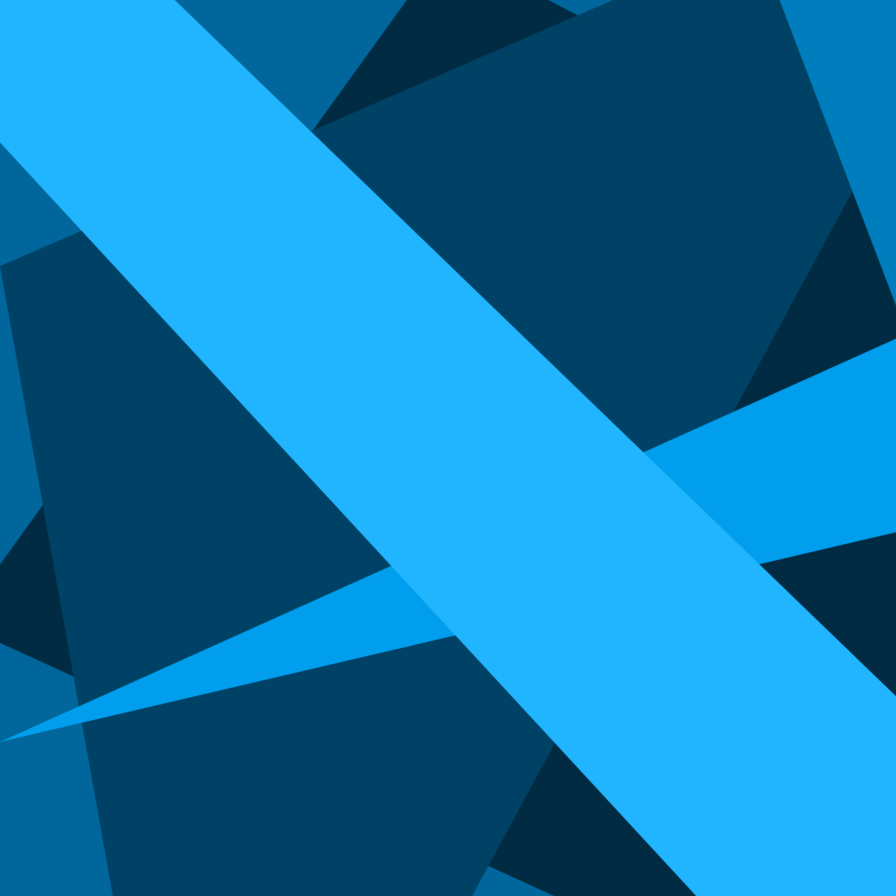
This background is drawn by a three.js fragment shader. Its source:

```glsl
#define EDGE_SOFTNESS 0.001
#define BASE_BLUE vec3(0.0, 0.40, 0.61)
#define SHADOW_NAVY vec3(0.0, 0.17, 0.26)
#define PANEL_NAVY vec3(0.0, 0.26, 0.40)
#define CORNER_BLUE vec3(0.0, 0.49, 0.74)
#define WEDGE_BLUE vec3(0.0, 0.62, 0.93)
#define BAND_BLUE vec3(0.13, 0.71, 1.0)

varying vec2 vUv;

// Signed distance to the line a-b, positive on its left side
float leftOf(vec2 p, vec2 a, vec2 b) {
  vec2 along = normalize(b - a);
  vec2 offset = p - a;
  return along.x * offset.y - along.y * offset.x;
}

// Paint a flat layer wherever its inner distance is positive
vec3 paint(vec3 below, vec3 layer, float inside) {
  return mix(below, layer, smoothstep(-EDGE_SOFTNESS, EDGE_SOFTNESS, inside));
}

// Large tilted sheet, open to the right
float shadowSheet(vec2 p) {
  float left = leftOf(p, vec2(0.454, 1.0), vec2(0.0, 0.370));
  float bottom = leftOf(p, vec2(0.0, 0.2825), vec2(0.6185, 0.0));
  float top = leftOf(p, vec2(0.6445, 0.983), vec2(0.612, 1.0));
  return min(left, min(bottom, top));
}

// Central panel, open at the bottom
float panel(vec2 p) {
  float left = leftOf(p, vec2(0.0, 0.703), vec2(0.126, 0.0));
  float top = leftOf(p, vec2(0.684, 1.0), vec2(0.0, 0.703));
  float right = leftOf(p, vec2(0.527, 0.0), vec2(0.951, 0.786));
  return min(left, min(top, right));
}

// Wedge widening from the left border
float wedge(vec2 p) {
  vec2 tip = vec2(0.0, 0.172);
  float bottom = leftOf(p, tip, vec2(1.0, 0.406));
  float top = leftOf(p, vec2(1.0, 0.622), tip);
  return min(bottom, top);
}

// Broad diagonal band
float band(vec2 p) {
  float upper = leftOf(p, vec2(1.0, 0.223), vec2(0.195, 1.0));
  float lower = leftOf(p, vec2(0.0, 0.841), vec2(0.777, 0.0));
  return min(upper, lower);
}

void main() {
  float corner = leftOf(vUv, vec2(0.870, 1.0), vec2(1.0, 0.659));

  // Layers from back to front
  vec3 color = paint(BASE_BLUE, SHADOW_NAVY, shadowSheet(vUv));
  color = paint(color, PANEL_NAVY, panel(vUv));
  color = paint(color, CORNER_BLUE, corner);
  color = paint(color, WEDGE_BLUE, wedge(vUv));
  color = paint(color, BAND_BLUE, band(vUv));

  gl_FragColor = vec4(color, 1.0);
}
```
